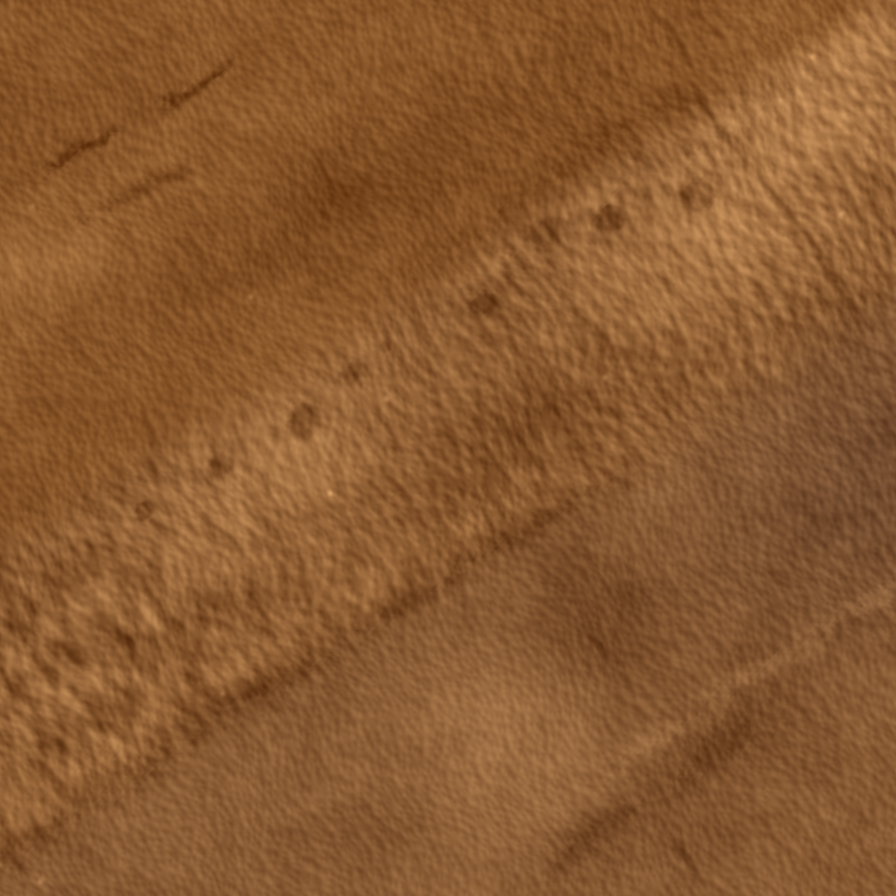
Reproduce this texture procedurally as a three.js fragment shader.

```glsl
// Worn brown leather: soft diagonal bands, seams and pits over a pebbled hide.
// Smooth cellular noise, lit as relief, gives the grain; layered sines give the
// mottling; Gaussian bands and blobs shape the larger light and dark areas.
varying vec2 vUv;

const vec3 BASE = vec3(0.550, 0.359, 0.193);   // mean hide colour
const vec3 TONE_AXIS = vec3(1.0, 0.90, 0.70);  // light to dark
const vec3 GREY_AXIS = vec3(-0.6, 0.1, 1.0);   // warm to dull
const float BAND_ANGLE = 0.56;
const float UPPER_EDGE = 0.32;                 // band limits across the diagonal
const float LOWER_EDGE = 0.037;
const vec2 GRAIN_SCALE = vec2(74.0, 43.0);
const vec2 FINE_SCALE = vec2(128.0, 90.0);
const vec2 WRINKLE_SCALE = vec2(40.0, 29.0);
const float GRAIN_DEPTH = 0.155;
const float FINE_DEPTH = 0.092;
const float WRINKLE_DEPTH = 0.18;
const float MOTTLE_DEPTH = 0.036;
const float PATCH_DEPTH = 0.027;
const float BLOTCH_DEPTH = 0.12;
const float BROAD_GAIN = 1.7;

vec2 hash2(vec2 p) {
  vec3 h = fract(p.xyx * vec3(0.1031, 0.1030, 0.0973));
  h += dot(h, h.yzx + 33.33);
  return fract((h.xx + h.yz) * h.zy);
}

// Distance to the nearest cell point, with rounded borders
float cells(vec2 p) {
  vec2 id = floor(p);
  vec2 f = p - id;
  float sum = 0.0;
  for (int y = -1; y <= 1; y++) {
    for (int x = -1; x <= 1; x++) {
      vec2 cell = vec2(float(x), float(y));
      float d = length(cell + hash2(id + cell + 60.0) - f);
      sum += exp(-9.0 * d);
    }
  }
  return -log(sum) / 9.0;
}

// Cell heights lit from one side, so ridges run across the bands
float relief(vec2 p) {
  vec2 light = vec2(0.26, 0.03);
  return cells(p - light) - cells(p + light);
}

// Layered sines, each octave turned and bent by the last, about -1 to 1
float mottle(vec2 p) {
  float sum = 0.0;
  float amp = 0.5;
  for (int i = 0; i < 5; i++) {
    sum += amp * sin(p.x + 1.3 * sin(p.y)) * cos(p.y * 0.8 + sum);
    p = mat2(1.28, 1.42, -1.42, 1.28) * p + 1.7;
    amp *= 0.68;
  }
  return sum;
}

float blob(vec2 p, vec2 centre, vec2 size) {
  vec2 d = (p - centre) / size;
  return exp(-dot(d, d));
}

// Soft line along x at height y, fading out at both ends
float streak(vec2 p, float y, float from, float to, float width) {
  float d = (p.y - y) / width;
  float ends = smoothstep(from, from + 0.08, p.x) * (1.0 - smoothstep(to - 0.08, to, p.x));
  return exp(-d * d) * ends;
}

void main() {
  float c = cos(BAND_ANGLE);
  float s = sin(BAND_ANGLE);
  // q.x runs along the bands, q.y across them
  vec2 q = vec2(c * vUv.x + s * vUv.y, c * vUv.y - s * vUv.x);
  vec2 bent = q + 0.004 * vec2(sin(q.y * 31.0 + 2.0 * sin(q.x * 13.0)), sin(q.x * 27.0 + q.y * 9.0));
  float cloud = mottle(q * vec2(9.0, 13.0));
  float patchy = mottle(q * vec2(38.0, 46.0) + 5.0);
  vec2 wavy = q + vec2(0.0, 0.012 * cloud + 0.008 * patchy);

  // Three broad bands
  float below = 1.0 - smoothstep(LOWER_EDGE - 0.04, LOWER_EDGE + 0.03, wavy.y);
  float above = smoothstep(UPPER_EDGE - 0.03, UPPER_EDGE + 0.04, wavy.y);
  float middle = (1.0 - below) * (1.0 - above);
  float tone = 0.003 * middle - 0.017 * above - 0.007 * below;
  float grey = 0.014 * below - 0.015 * above;

  // Worn light areas and stained dark areas
  tone += 0.062 * blob(q, vec2(1.06, 0.20), vec2(0.18, 0.10));
  tone += 0.050 * blob(q, vec2(0.50, 0.24), vec2(0.16, 0.07));
  tone += 0.058 * blob(q, vec2(0.57, -0.13), vec2(0.10, 0.11));
  tone += 0.065 * blob(q, vec2(1.30, 0.27), vec2(0.13, 0.08));
  tone += 0.050 * blob(q, vec2(0.42, 0.58), vec2(0.14, 0.07));
  tone -= 0.036 * blob(q, vec2(0.78, 0.45), vec2(0.20, 0.06));
  tone -= 0.045 * blob(q, vec2(0.78, 0.13), vec2(0.17, 0.06));
  tone -= 0.045 * blob(q, vec2(0.73, -0.10), vec2(0.07, 0.10));
  float dusk = blob(q, vec2(1.09, -0.13), vec2(0.20, 0.15));
  tone = BROAD_GAIN * (tone - 0.036 * dusk);
  grey += 0.025 * dusk;

  // Broken seams along the bands, some with a pale lip
  float wear = 0.15 + 1.1 * smoothstep(-0.4, 0.4, patchy);
  tone -= 0.085 * wear * streak(wavy, LOWER_EDGE, -0.10, 0.90, 0.017);
  tone += 0.030 * wear * streak(wavy, LOWER_EDGE + 0.04, 0.00, 0.80, 0.018);
  tone -= 0.120 * wear * streak(wavy, 0.655, 0.38, 0.76, 0.006);
  tone -= 0.090 * wear * streak(wavy, 0.59, 0.40, 0.68, 0.011);
  tone -= 0.085 * wear * streak(wavy, -0.29, 0.48, 0.90, 0.026);
  tone += 0.060 * wear * streak(wavy, -0.24, 0.60, 1.10, 0.018);
  tone += 0.045 * wear * streak(wavy, UPPER_EDGE - 0.02, 0.75, 1.28, 0.018);
  tone -= 0.060 * wear * streak(wavy, UPPER_EDGE + 0.03, 0.70, 1.40, 0.020);
  tone -= 0.110 * streak(vec2(q.y, q.x - 0.01 * sin(q.y * 14.0)), 1.145, 0.02, 0.38, 0.004);

  // Scattered pits near the upper edge, short creases and pale flecks
  for (int i = 0; i < 9; i++) {
    vec2 r = hash2(vec2(float(i) * 7.0 + 3.0, 19.0));
    vec2 pit = vec2(0.35 + 0.085 * float(i) + 0.05 * r.x, UPPER_EDGE - 0.02 - 0.05 * r.y);
    float hollow = blob(wavy, pit, vec2(0.014, 0.011) * (0.6 + r.x));
    tone -= (0.07 + 0.07 * r.y) * smoothstep(0.15, 0.65, hollow);
    vec2 spot = hash2(vec2(float(i) * 5.0 + 1.0, 47.0));
    vec2 crease = vec2(c * spot.x + s * spot.y, c * spot.y - s * spot.x);
    tone -= 0.09 * blob(wavy, crease, vec2(0.005, 0.020));
    tone += 0.14 * blob(vUv, spot.yx, vec2(0.0035));
  }

  // Leather grain, coarse in the middle band and wrinkled at its left end
  float wrinkled = blob(q, vec2(0.20, 0.17), vec2(0.24, 0.13));
  float coarse = 0.32 + 0.55 * middle + 0.25 * smoothstep(0.7, 1.2, q.x);
  tone += GRAIN_DEPTH * coarse * relief(bent * GRAIN_SCALE);
  tone += FINE_DEPTH * relief(bent * FINE_SCALE + 11.0);
  tone += WRINKLE_DEPTH * wrinkled * relief(bent * WRINKLE_SCALE + 3.0);
  tone += MOTTLE_DEPTH * cloud + PATCH_DEPTH * patchy;
  tone += BLOTCH_DEPTH * (0.38 - cells(bent * vec2(27.0, 20.0))) * (0.25 + 0.4 * middle + wrinkled);

  gl_FragColor = vec4(BASE + TONE_AXIS * tone + GREY_AXIS * grey, 1.0);
}
```
